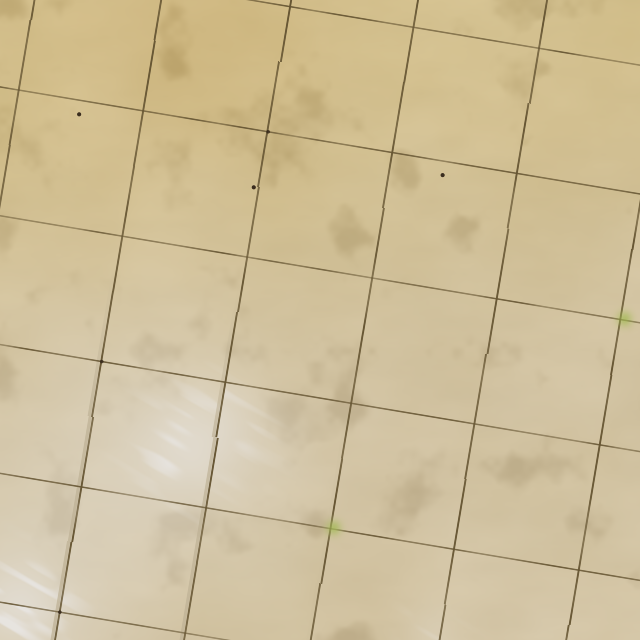
A Shadertoy shader for this texture:

```glsl
// Glossy cream floor tiles seen slightly turned, about five across and five down.
// A rotated square lattice gives the dark joints; value noise adds clouding and wear,
// and soft glows, broken by each tile's own tilt, give the window reflections.

const vec2 TILE_SIZE = vec2(0.1972, 0.1985);
const vec2 LATTICE_ORIGIN = vec2(0.548, 0.370);
const vec2 AXIS = vec2(0.9863, -0.1650);   // direction of the tile rows

const vec3 CREAM = vec3(0.822, 0.764, 0.635);
const vec3 HONEY = vec3(0.826, 0.750, 0.550);
const vec3 AMBER = vec3(0.820, 0.725, 0.520);
const vec3 SHINE = vec3(0.910, 0.900, 0.890);
const vec3 JOINT = vec3(0.400, 0.335, 0.200);
const vec3 PALE_EDGE = vec3(0.740, 0.690, 0.580);
const vec3 MOSS = vec3(0.620, 0.720, 0.300);
const vec3 SPECK = vec3(0.160, 0.110, 0.070);

float hash(vec2 p) {
    vec3 h = fract(p.xyx * vec3(0.1031, 0.1030, 0.0973));
    h += dot(h, h.yzx + 33.33);
    return fract((h.x + h.y) * h.z);
}

float noise(vec2 p) {
    vec2 i = floor(p), f = fract(p);
    f = f * f * (3.0 - 2.0 * f);
    return mix(mix(hash(i), hash(i + vec2(1, 0)), f.x),
               mix(hash(i + vec2(0, 1)), hash(i + vec2(1, 1)), f.x), f.y);
}

float fbm(vec2 p) {
    float sum = 0.0, gain = 0.5;
    for (int i = 0; i < 4; i++) {
        sum += gain * noise(p);
        p = p * 2.03 + 17.7;
        gain *= 0.5;
    }
    return sum;
}

// Soft round spot, 1 at the centre
float glow(vec2 p, vec2 centre, float radius) {
    vec2 d = (p - centre) / radius;
    return exp(-dot(d, d));
}

// Antialiased cover of a shape with the given half width
float cover(float dist, float halfWidth, float pixel) {
    return smoothstep(halfWidth + 0.6 * pixel, halfWidth - 0.6 * pixel, dist);
}

// Signed distance to the nearest integer line, in canvas units
float lineOffset(float coord, float size) {
    return (coord - round(coord)) * size;
}

vec3 tileColour(vec2 p, vec2 tile) {
    float height = smoothstep(0.30, 1.0, p.y - 0.12 * (p.x - 0.5));
    vec3 colour = mix(CREAM, HONEY, height);
    colour = mix(colour, AMBER, 0.6 * glow(p, vec2(0.28, 0.97), 0.24));
    float cloud = fbm(p * 7.0) - 0.47;
    float smear = fbm(p * vec2(9.0, 26.0) + 40.0) - 0.47;
    colour += cloud * vec3(0.035, 0.045, 0.070) + smear * 0.028;
    colour += (hash(tile + 71.0) - 0.5) * vec3(0.012, 0.013, 0.022);
    float scuff = smoothstep(0.56, 0.78, fbm(p * 11.0 + 8.0));
    return colour - scuff * vec3(0.07, 0.075, 0.08);
}

float reflection(vec2 p, vec2 tile) {
    vec2 tilt = vec2(hash(tile + 5.0), hash(tile + 19.0)) - 0.5;
    vec2 s = p + 0.035 * tilt;
    float haze = 0.32 * glow(s, vec2(0.24, 0.30), 0.20) + 0.30 * glow(s, vec2(0.0, 0.05), 0.20);
    float core = 0.65 * glow(s, vec2(0.305, 0.315), 0.085)
               + 0.75 * glow(s, vec2(0.035, 0.045), 0.075) + 0.35 * glow(s, vec2(0.67, 0.0), 0.05);
    vec2 along = vec2(dot(s, vec2(0.86, -0.50)), dot(s, vec2(0.50, 0.86)));
    float streaks = smoothstep(0.50, 0.90, noise(along * vec2(16.0, 85.0)));
    return haze + core * (0.55 + 0.75 * streaks);
}

void mainImage(out vec4 fragColor, in vec2 fragCoord) {
    vec2 p = fragCoord / iResolution.xy;
    float pixel = 1.0 / min(iResolution.x, iResolution.y);

    // Lattice coordinates: whole numbers lie on the joints
    vec2 r = p - LATTICE_ORIGIN;
    vec2 q = vec2(dot(r, AXIS), dot(r, vec2(-AXIS.y, AXIS.x))) / TILE_SIZE;
    vec2 tile = floor(q), node = round(q);

    vec3 colour = tileColour(p, tile);
    colour = mix(colour, SHINE, clamp(reflection(p, tile), 0.0, 0.95));

    // Joints: steep ones step sideways a little, flat ones are thinner and fainter
    float jog = (hash(vec2(node.x, floor(q.y - 0.56)) + 31.0) - 0.5) * 0.0035;
    float steep = lineOffset(q.x, TILE_SIZE.x) + jog;
    float flatDist = abs(lineOffset(q.y, TILE_SIZE.y));
    float fade = noise(q * 5.0 + 60.0);
    float chipped = smoothstep(0.9, -0.6, q.y) * smoothstep(0.3, -1.2, q.x);
    colour = mix(colour, PALE_EDGE, 0.7 * chipped * cover(abs(steep + 0.0045), 0.0025, pixel));
    colour = mix(colour, JOINT, (0.72 + 0.28 * fade) * cover(abs(steep), 0.0015, pixel));
    colour = mix(colour, JOINT, (0.50 + 0.45 * fade) * cover(flatDist, 0.0012, pixel));

    // Grime and moss at some crossings
    float toNode = length((q - node) * TILE_SIZE);
    float grimy = step(0.80, hash(node + 3.0));
    colour = mix(colour, SPECK, 0.7 * grimy * cover(toNode, 0.0028, pixel));
    float mossy = step(abs(node.x - node.y - 1.0), 0.1) * step(mod(node.x, 2.0), 0.1);
    colour = mix(colour, MOSS, 0.65 * mossy * glow(q, node + vec2(0.03, 0.01), 0.06));

    // Dark specks zigzag along one row of tiles
    for (int i = 0; i < 3; i++) {
        vec2 spot = vec2(-2.5 + 1.46 * float(i), 1.89 - 0.34 * float(i % 2));
        colour = mix(colour, SPECK, 0.9 * cover(length((q - spot) * TILE_SIZE), 0.0032, pixel));
    }
    fragColor = vec4(clamp(colour, 0.0, 1.0), 1.0);
}
```
